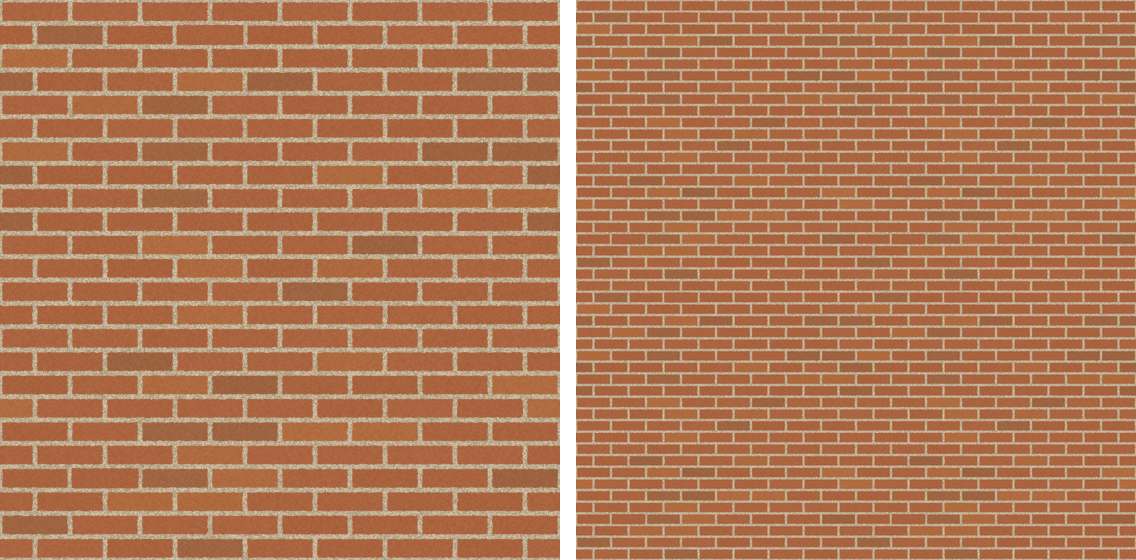
Left, the tile; right, the same tile 2 across and 2 down.
A WebGL 1 fragment shader for this texture:

```glsl
precision highp float;
// Running-bond brick wall: 24 courses of 8 bricks, alternate courses shifted by half.
// Each brick is a rounded box with a rough edge and a hashed tint, set in mortar
// grained by wrapping cellular noise; layered sines roughen edges and mottle faces.

#define BRICKS vec2(8.0, 24.0)      // repeats across and down
#define JOINT vec2(0.0086, 0.0088)  // mortar width between bricks
#define CORNER 0.0022               // corner radius
#define SOFTNESS 0.0013             // half width of the brick edge blend
#define ROUGHNESS 0.0006            // edge wobble
#define GRAINS 300.0                // mortar grains across the canvas
#define BRICK_RED vec3(0.668, 0.388, 0.248)
#define BRICK_ORANGE vec3(0.685, 0.415, 0.248)
#define BRICK_BROWN vec3(0.620, 0.390, 0.252)
#define MORTAR vec3(0.755, 0.685, 0.575)

uniform vec2 u_resolution;

const float TAU = 6.2831853;

vec3 hash3(vec2 p) {
  vec3 q = fract(p.xyx * vec3(0.1031, 0.1030, 0.0973));
  q += dot(q, q.yxz + 33.33);
  return fract((q.xxy + q.yzz) * q.zyx);
}

// Wrapping cellular noise: x = distance to the nearest grain, y = its random tone
vec2 cellular(vec2 uv, float count) {
  vec2 p = uv * count;
  vec2 cell = floor(p);
  vec2 nearest = vec2(8.0, 0.0);
  for (int j = -1; j <= 1; j++) {
    for (int i = -1; i <= 1; i++) {
      vec2 neighbour = cell + vec2(float(i), float(j));
      vec3 rnd = hash3(mod(neighbour, count));
      float dist = length(neighbour + rnd.xy - p);
      if (dist < nearest.x) nearest = vec2(dist, rnd.z);
    }
  }
  return nearest;
}

// Layered plane waves with whole frequencies, so they wrap; roughly -1 to 1
float waves(vec2 uv, float scale) {
  float sum = 0.0;
  for (int i = 0; i < 6; i++) {
    float k = float(i);
    float angle = k * 2.4 + 0.3;
    vec2 freq = floor(scale * (1.0 + 0.27 * k) * vec2(cos(angle), sin(angle)) + 0.5);
    sum += sin(TAU * dot(freq, uv) + k * 1.7 + 1.3 * sin(TAU * dot(freq.yx, uv)));
  }
  return sum / 3.0;
}

float roundedBox(vec2 p, vec2 halfSize, float radius) {
  vec2 q = abs(p) - halfSize + radius;
  return length(max(q, 0.0)) + min(max(q.x, q.y), 0.0) - radius;
}

void main() {
  vec2 uv = gl_FragCoord.xy / u_resolution;
  float pixel = 1.0 / min(u_resolution.x, u_resolution.y);

  // Brick layout: even courses, counted from the bottom, are shifted by half
  vec2 grid = uv * BRICKS;
  grid.x += 0.5 * (1.0 - mod(floor(grid.y), 2.0));
  vec2 id = mod(floor(grid), BRICKS);
  vec2 local = (fract(grid) - 0.5) / BRICKS;
  vec3 rnd = hash3(id + 17.0);

  // Rough outline; a rare brick is slightly oversized
  vec2 halfSize = 0.5 / BRICKS - 0.5 * JOINT + 0.0014 * step(0.993, rnd.y);
  float dist = roundedBox(local, halfSize, CORNER);
  dist += ROUGHNESS * waves(uv, 52.0);
  float blend = max(SOFTNESS, 0.7 * pixel);
  float brickMask = 1.0 - smoothstep(-blend, blend, dist);

  // Fired clay: mostly red, some orange and brown, with faint mottling
  vec2 grain = cellular(uv, GRAINS);
  vec3 brick = mix(BRICK_RED, BRICK_ORANGE, step(0.89, rnd.x));
  brick = mix(brick, BRICK_BROWN, step(rnd.x, 0.11));
  brick += 0.014 * (rnd.z - 0.5);
  brick += 0.007 * waves(uv, 75.0) + 0.030 * (grain.y - 0.5);

  // Sandy mortar: pale grains with darker gaps between them
  float sand = 0.13 * (grain.y - 0.5) - 0.14 * (grain.x - 0.42);
  vec3 mortar = MORTAR + sand * vec3(0.95, 1.0, 1.05);
  mortar -= 0.025 * (1.0 - smoothstep(0.0, 0.003, dist));

  gl_FragColor = vec4(mix(mortar, brick, brickMask), 1.0);
}
```
